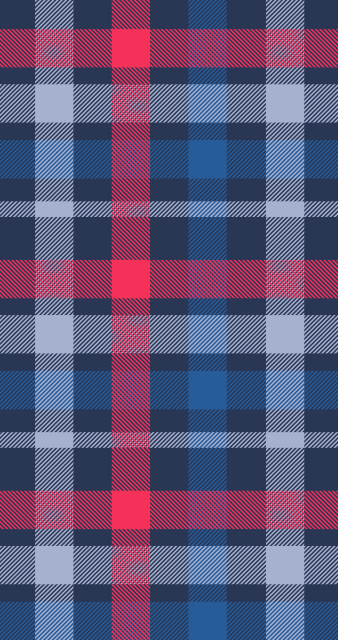
Write a Shadertoy shader that draws this pattern.

```glsl
// Tartan cloth: vertical and horizontal bands woven over a dark ground.
// Cool bands share one diagonal twill and red bands use the opposite one;
// warp and weft take complementary halves, so equal colours cross solid.

#define REPEAT      0.3607               // side of one sett, in canvas heights
#define THREADS     54.0                 // twill lines per sett
#define BAND        0.083                // half width of a wide band, in setts
#define THIN        0.034                // half width of the thin band
#define NAVY        vec3(0.16, 0.21, 0.33)
#define PALE        vec3(0.65, 0.69, 0.81)
#define BLUE        vec3(0.15, 0.36, 0.60)
#define RED         vec3(0.96, 0.19, 0.35)
#define DRIFT_SIZE  vec2(0.2455, 0.1542) // spacing of faded spots, in setts
#define DRIFT_START vec2(0.231, 0.227)   // centre of the first faded spot
#define DRIFT_FADE  0.65                 // red lost inside a spot

const float TAU = 6.2831853;

// Coverage of a band repeated once per sett.
float band(float t, float center, float halfWidth, float pixel) {
    float d = abs(fract(t - center + 0.5) - 0.5);
    return clamp(0.5 + (halfWidth - d) / pixel, 0.0, 1.0);
}

// Half-on, half-off diagonal lines; fades to even grey when too fine to draw.
float twill(float t, float pixel) {
    float w = 1.4142 * THREADS * pixel;
    float d = abs(fract(t * THREADS) - 0.5);
    float line = clamp(0.5 + (0.25 - d) / w, 0.0, 1.0);
    return mix(line, 0.5, smoothstep(0.5, 1.0, w));
}

// Cool thread colour from its pale and blue coverage.
vec3 coolThread(float pale, float blue) {
    return mix(mix(NAVY, BLUE, blue), PALE, pale);
}

void mainImage(out vec4 fragColor, in vec2 fragCoord) {
    // Position in setts, measured from the top left corner.
    float pixel = 1.0 / (iResolution.y * REPEAT);
    vec2 p = vec2(fragCoord.x, iResolution.y - fragCoord.y) * pixel;

    // Vertical bands
    float warpPale = band(p.x, 0.235, BAND, pixel);
    float warpRed  = band(p.x, 0.567, BAND, pixel);
    float warpBlue = band(p.x, 0.899, BAND, pixel);

    // Horizontal bands
    float weftRed  = band(p.y, 0.209, BAND, pixel);
    float weftPale = max(band(p.y, 0.448, BAND, pixel),
                         band(p.y, 0.906, THIN, pixel));
    float weftBlue = band(p.y, 0.690, BAND, pixel);

    // Cool cloth on rising diagonals
    vec3 color = mix(coolThread(weftPale, weftBlue),
                     coolThread(warpPale, warpBlue),
                     twill(p.x + p.y, pixel));

    // Red threads on falling diagonals, thinned in spots where they meet pale
    float red = mix(weftRed, warpRed, twill(p.x - p.y, pixel));
    vec2 wave = cos(TAU * (p - DRIFT_START) / DRIFT_SIZE);
    float spot = max(wave.x * wave.y, 0.0);
    float crossing = warpRed * weftPale + weftRed * warpPale;
    red *= 1.0 - DRIFT_FADE * spot * crossing;

    fragColor = vec4(mix(color, RED, red), 1.0);
}
```
